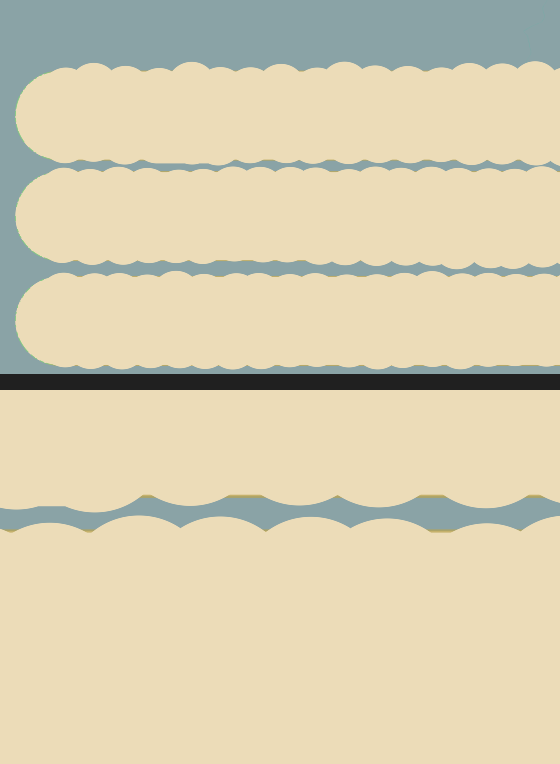
Top: the whole. Bottom: its middle third, enlarged.
Write a Shadertoy shader that draws this pattern.

```glsl
// Three long cream bars with scalloped edges on grey-blue, running off the right.
// Each bar is a capsule distance field; jittered discs along both edges form the
// scallops. Thin broken fringes show on the bare edge, and a faint crack at the top.

const vec3 CREAM = vec3(0.925, 0.863, 0.722);
const vec3 SLATE = vec3(0.540, 0.640, 0.650);
const vec3 OLIVE = vec3(0.720, 0.640, 0.320);
const vec3 GREEN = vec3(0.500, 0.790, 0.500);
const vec3 TEAL = vec3(0.470, 0.665, 0.655);

const float BAR_RADIUS = 0.119;
const float BAR_START = 0.160;
const float BUMP_RADIUS = 0.066;

float hash(vec2 p) {
    vec3 q = fract(vec3(p.xyx) * 0.1031);
    q += dot(q, q.yzx + 33.33);
    return fract((q.x + q.y) * q.z);
}

float segment(vec2 p, vec2 a, vec2 b) {
    vec2 ab = b - a;
    return length(p - a - ab * clamp(dot(p - a, ab) / dot(ab, ab), 0.0, 1.0));
}

// Coverage of the inside of a distance field
float fill(float d, float pixel) {
    return 1.0 - smoothstep(-0.5 * pixel, 0.5 * pixel, d);
}

// How far a scallop rises above the straight edge
float bumpLift(float row, float side, float x, float rnd) {
    bool first = row < 0.5;
    float low = side > 0.0 ? 0.005 : 0.002;
    float range = side > 0.0 ? (first ? 0.024 : 0.010) : (first ? 0.017 : 0.010);
    float sag = row == 1.0 && side < 0.0 ? 0.014 * smoothstep(0.85, 1.35, x) : 0.0;
    return low + range * rnd + sag;
}

// Scallops on one edge; p is relative to the bar centre line
float scallops(vec2 p, float row, float side) {
    float spacing = row < 0.5 ? 0.084 : 0.0755;
    float start = BAR_START + 0.012;
    float cell = floor((p.x - start) / spacing + 0.5);
    float d = 1.0;
    for (float k = -1.0; k <= 1.0; k++) {
        float i = max(cell + k, 0.0);
        vec2 id = vec2(i + 7.0, row * 5.0 + side * 2.0 + 11.0);
        float x = start + spacing * i + 0.018 * (hash(id) - 0.5);
        float lift = bumpLift(row, side, x, hash(id + 41.0));
        vec2 centre = vec2(x, BAR_RADIUS + lift - BUMP_RADIUS);
        d = min(d, length(vec2(p.x, p.y * side) - centre) - BUMP_RADIUS);
    }
    return d;
}

// One bar: body, broken fringe, then the scallops on top
vec3 drawBar(vec3 colour, vec2 p, float row, float pixel) {
    float body = segment(p, vec2(BAR_START, 0.0), vec2(3.0, 0.0)) - BAR_RADIUS;
    float bumps = min(scallops(p, row, 1.0), scallops(p, row, -1.0));

    // Long smooth swelling under the first bar
    if (row < 0.5) {
        float y = BUMP_RADIUS - BAR_RADIUS - 0.009;
        bumps = min(bumps, segment(p, vec2(0.42, y), vec2(0.57, y)) - BUMP_RADIUS);
    }

    float onCap = 1.0 - smoothstep(0.11, 0.17, p.x);
    float dash = hash(floor(p * 170.0) + row * 19.0);
    float strength = mix(0.75, step(0.35, dash) * 0.85, onCap);
    float fringe = fill(abs(body) - 0.0014, pixel) * strength;

    colour = mix(colour, CREAM, fill(body, pixel));
    colour = mix(colour, mix(OLIVE, GREEN, onCap), fringe);
    return mix(colour, CREAM, fill(bumps, pixel));
}

float crack(vec2 p) {
    vec2 path[5] = vec2[5](vec2(1.461, 1.01), vec2(1.449, 0.941),
        vec2(1.398, 0.916), vec2(1.420, 0.883), vec2(1.410, 0.828));
    p.x += 0.004 * sin(p.y * 130.0);
    float d = 1.0;
    for (int i = 0; i < 4; i++) d = min(d, segment(p, path[i], path[i + 1]));
    return d;
}

void mainImage(out vec4 fragColor, in vec2 fragCoord) {
    float pixel = 1.0 / iResolution.y;
    vec2 p = fragCoord * pixel;

    // Ground with a faint crack
    float broken = 0.25 + 0.35 * hash(floor(p * 120.0));
    vec3 colour = mix(SLATE, TEAL, fill(crack(p) - 0.0011, pixel) * broken);

    // Bars from top to bottom, the middle one slightly raised
    for (float row = 0.0; row < 3.0; row++) {
        float centre = 0.691 - 0.2745 * row + (row == 1.0 ? 0.0055 : 0.0);
        colour = drawBar(colour, p - vec2(0.0, centre), row, pixel);
    }
    fragColor = vec4(colour, 1.0);
}
```
